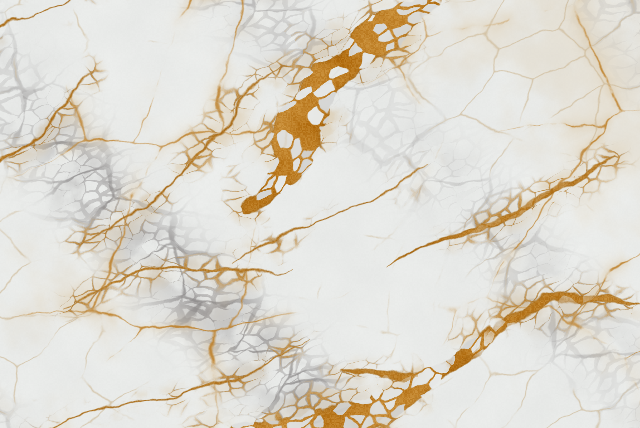
Write a WebGL 2 fragment shader that draws this texture.

```glsl
#version 300 es
precision highp float;
// White marble with pebbled gold seams, fine ochre cracks and smoky grey bands.

#define WARP 0.038
#define FRAY 0.008
#define SLAB_SCALE 2.8
#define CRACK_SCALE 7.0
#define PEBBLE_SCALE 32.0
#define SEAMS 10
#define SEAM_WIDTH 0.088
#define GREY_WIDTH 0.09
#define WHITE vec3(0.916, 0.923, 0.916)
#define CREAM vec3(0.85, 0.76, 0.61)
#define GOLD vec3(0.74, 0.49, 0.14)
#define GREY vec3(0.60, 0.59, 0.59)

uniform vec2 u_resolution;
out vec4 fragColor;

vec2 hash2(vec2 c) {
  vec3 h = fract(c.xyx * vec3(0.1031, 0.1030, 0.0973));
  h += dot(h, h.yzx + 33.33);
  return fract((h.xx + h.yz) * h.zy);
}

// Layered sines, each octave turned and doubled; about -1 to 1.
float waves(vec2 p) {
  float sum = 0.0, amp = 0.5;
  for (int i = 0; i < 6; i++) {
    sum += amp * sin(p.x + 1.3 * sin(p.y));
    p = mat2(1.2, 1.6, -1.6, 1.2) * p + 1.7;
    amp *= 0.5;
  }
  return sum;
}

// Cellular noise: x = distance to the cell border, y = cell hash.
// A low sharpness rounds the corners of the cells.
vec2 cells(vec2 p, float sharpness) {
  vec2 base = floor(p), f = p - base, nearCell, nearPoint;
  float best = 9.0;
  for (int y = -1; y <= 1; y++)
    for (int x = -1; x <= 1; x++) {
      vec2 c = vec2(x, y), r = c + hash2(base + c) - f;
      if (dot(r, r) < best) { best = dot(r, r); nearCell = c; nearPoint = r; }
    }
  float sum = 1e-30;
  for (int y = -2; y <= 2; y++)
    for (int x = -2; x <= 2; x++) {
      vec2 c = nearCell + vec2(x, y), r = c + hash2(base + c) - f;
      vec2 gap = r - nearPoint;
      if (dot(gap, gap) > 1e-5)
        sum += exp(-sharpness * dot(0.5 * (r + nearPoint), normalize(gap)));
    }
  return vec2(-log(sum) / sharpness, hash2(base + nearCell + 7.0).x);
}

// Scattered tapering seams: x = signed distance, y = local half width.
vec2 seams(vec2 p, float swell) {
  vec2 result = vec2(9.0, 0.0);
  for (int i = 0; i < SEAMS; i++) {
    float n = float(i);
    vec2 centre = fract(0.5 + n * vec2(0.7549, 0.5698)) * vec2(1.5, 1.0);
    float angle = 0.5 - 0.3 * sin(2.7 * n);
    float reach = 0.25 + 0.15 * fract(n * 0.618);
    vec2 axis = vec2(cos(angle), sin(angle)), r = p - centre;
    float along = dot(r, axis);
    float across = dot(r, vec2(-axis.y, axis.x)) + 0.025 * sin(along * 9.0 + n);
    float taper = sqrt(max(1.0 - along * along / (reach * reach), 0.0));
    float width = (0.003 + SEAM_WIDTH * pow(fract(n * 0.23), 6.0)) * taper * swell;
    float d = length(vec2(max(abs(along) - reach, 0.0), across)) - width;
    if (d < result.x) result = vec2(d, width);
  }
  return result;
}

float line(float d, float width, float px) {
  return 1.0 - smoothstep(width - px, width + px, d);
}

void main() {
  vec2 p = gl_FragCoord.xy / u_resolution.y;
  float px = 1.0 / u_resolution.y;
  float drift = waves(p * 2.5 + 4.0), patchy = waves(p * 6.0 + 30.0);
  float fray = waves(p * 27.0 + 8.0), fleck = waves(p.yx * 31.0 + 50.0);
  vec2 q = p + WARP * vec2(waves(p * 5.0), waves(p * 5.0 + 17.0));
  q += FRAY * vec2(fray, fleck);

  // Cells stretched along the rising diagonal
  vec2 grain = mat2(0.88, -0.48, 0.48, 0.88) * q * vec2(0.8, 1.25);
  vec2 slab = cells(grain * SLAB_SCALE, 150.0) / vec2(SLAB_SCALE, 1.0);
  vec2 crack = cells(grain * CRACK_SCALE + 11.0, 110.0) / vec2(CRACK_SCALE, 1.0);
  vec2 pebble = cells(grain * PEBBLE_SCALE + 5.0, 26.0);
  float soft = PEBBLE_SCALE * px * 0.5;
  float speckle = hash2(floor(p * 340.0)).x - 0.5;

  // Polished ground with mottled warm stains
  vec3 col = WHITE + 0.008 * patchy + 0.008 * fray + 0.008 * speckle;
  float stain = smoothstep(0.0, 0.8, drift + 0.3 * patchy + 0.25 * fleck);
  col = mix(col, CREAM, 0.24 * stain);

  // Grey bands along the falling diagonal
  float u = (q.x + 0.95 * q.y - 0.76) / 1.38;
  float band = round(u / 0.59);
  float offset = (u - 0.59 * band) / GREY_WIDTH;
  float smoke = exp(-offset * offset) * (band == 0.0 ? 1.0 : 0.5);
  smoke *= clamp(0.75 + 0.7 * patchy, 0.0, 1.0);
  float mortar = line(pebble.x, 0.07 + 0.14 * fray, 0.04);
  float vapour = smoothstep(-0.4, 0.6, fleck + 0.5 * patchy);
  col = mix(col, GREY, smoke * (0.3 * vapour + 0.15 * pebble.y + 0.5 * mortar));
  float threads = line(crack.x, 0.004 + 0.004 * fleck, px);
  col = mix(col, GREY * 0.92, 0.8 * smoke * threads);

  // Broken fine cracks with a faint stain
  float shown = smoothstep(-0.5, 0.3, patchy + 0.3 * drift);
  float broken = smoothstep(-0.5, 0.1, fleck + patchy);
  float bleed = exp(-max(slab.x, 0.0) * 60.0) * smoothstep(-0.7, 0.5, fray);
  col = mix(col, CREAM, 0.5 * shown * bleed);
  float slabWidth = 0.0008 + 0.0025 * max(patchy + 0.6 * fray, 0.0);
  col = mix(col, GOLD, 0.85 * shown * broken * line(slab.x, slabWidth, px));
  float faint = 0.7 * smoothstep(-0.1, 0.5, drift - 0.5 * patchy + 0.6 * fray);
  col = mix(col, CREAM * 0.94, faint * line(crack.x, 0.0014, px));

  // Rubble beside the seams: tinted stones, grey joints, ragged gold lace
  vec2 seam = seams(q, 0.85 + 0.4 * patchy + 0.35 * fray);
  float halo = 1.0 - smoothstep(0.0, 0.05 + seam.y, seam.x);
  halo *= smoothstep(-0.4, 0.4, patchy + 0.7 * fleck);
  float tint = fract(pebble.y * 5.7);
  col = mix(col, CREAM, halo * (0.15 + 0.4 * tint * vapour));
  col = mix(col, mix(GREY, CREAM * 0.9, tint), 0.5 * halo * mortar);
  float lace = halo * line(pebble.x, 0.05 * halo + 0.09 * fray, soft);

  // Gold seams holding pale pebbles
  float gap = 0.02 + 0.11 * fract(pebble.y * 7.3) + 0.04 * fray;
  float stone = step(0.42, pebble.y) * smoothstep(0.004, 0.016, seam.y);
  stone *= smoothstep(gap - soft, gap + soft, pebble.x);
  float body = line(seam.x, 0.0, px);
  col = mix(col, mix(WHITE, GREY, 0.35 * tint), 0.8 * body * stone);
  float gold = max(body * (1.0 - stone), 0.8 * lace);
  float sheen = 0.5 * patchy + 0.6 * fray + 0.9 * speckle;
  vec3 metal = GOLD + vec3(0.07, 0.1, 0.12) * sheen;
  metal *= 1.0 - 0.1 * exp(-abs(seam.x) * 220.0);
  col = mix(col, metal, gold);

  fragColor = vec4(clamp(col, 0.0, 1.0), 1.0);
}
```
